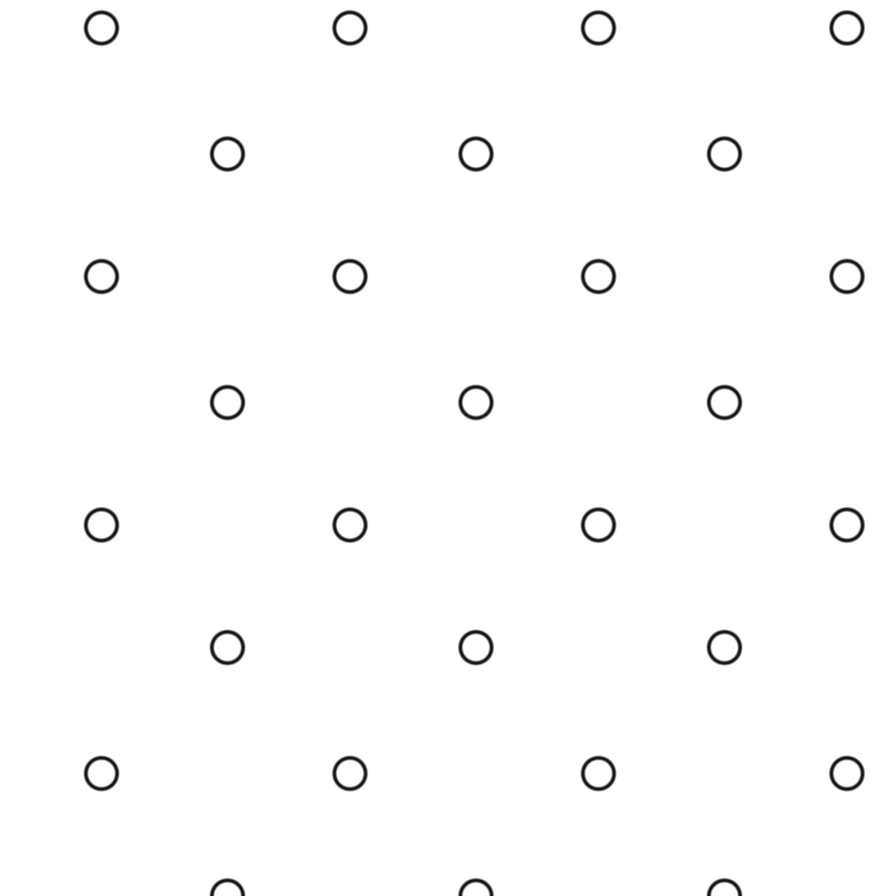
Write a WebGL 2 fragment shader that draws this pattern.

```glsl
#version 300 es
precision highp float;

#define GRID 256.0                  // layout units across the canvas
#define FIRST_RING vec2(29.0, 8.3)  // upper left ring centre, measured from the top
#define PITCH vec2(35.5, 35.43)     // step between staggered columns and rows
#define RING_RADIUS 4.45
#define LINE_WIDTH 1.05
#define EDGE_SOFTNESS 0.42
#define INK_COLOR vec3(0.08)
#define PAPER_COLOR vec3(1.0)

uniform vec2 u_resolution;
out vec4 fragColor;

// Ring centre of a lattice cell, snapped to whole layout units
vec2 ringCenter(vec2 cell) {
    return floor(FIRST_RING + cell * PITCH + 0.5);
}

// Signed distance to the outline of a circle
float ringDistance(vec2 point, vec2 center) {
    return abs(length(point - center) - RING_RADIUS) - 0.5 * LINE_WIDTH;
}

void main() {
    vec2 uv = gl_FragCoord.xy / u_resolution;
    vec2 point = vec2(uv.x, 1.0 - uv.y) * GRID;
    vec2 lattice = (point - FIRST_RING) / PITCH;

    // Two interleaved square lattices form the staggered rows
    float dist = GRID;
    for (int i = 0; i < 2; i++) {
        float stagger = float(i);
        vec2 cell = 2.0 * floor((lattice - stagger) * 0.5 + 0.5) + stagger;
        dist = min(dist, ringDistance(point, ringCenter(cell)));
    }

    // Soft pen edge, never narrower than a pixel
    float pixel = GRID / min(u_resolution.x, u_resolution.y);
    float softness = max(EDGE_SOFTNESS, 0.7 * pixel);
    float ink = 1.0 - smoothstep(-softness, softness, dist);
    fragColor = vec4(mix(PAPER_COLOR, INK_COLOR, ink), 1.0);
}
```
